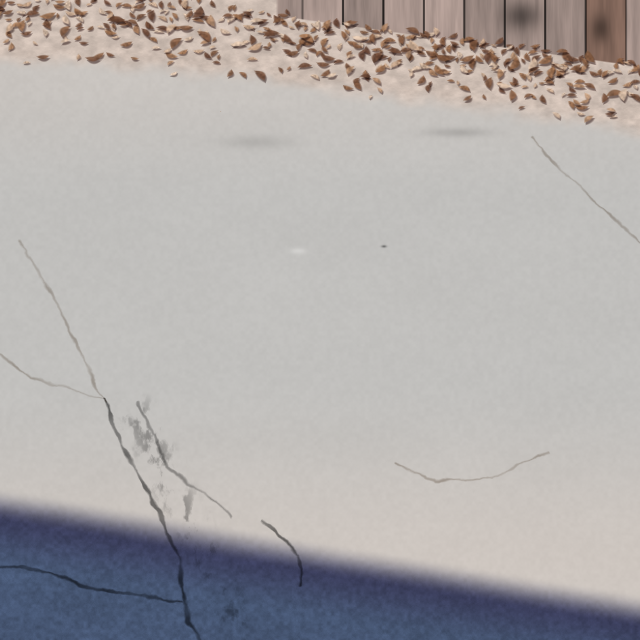
Give the GLSL for this texture, as a Shadertoy shader.

```glsl
// Sunlit cracked pavement with a blue shadow across the bottom, and dry leaves
// heaped against a plank fence at the top. Cracks are warped polylines, leaves
// are jittered cells with a density falling away from the fence.
#define SUN_COLOR vec3(.755, .75, .74)
#define WARM_COLOR vec3(.805, .775, .75)
#define SHADE_COLOR vec3(.275, .335, .445)
#define SHADE_EDGE_COLOR vec3(.225, .235, .35)
#define DUST_COLOR vec3(.83, .765, .72)
#define WOOD_COLOR vec3(.64, .565, .535)
#define PENUMBRA .027
#define GRAIN .03
#define PLANK_WIDTH .0632
#define LEAF_SCALE 38.

float hash(vec2 p) {
    vec3 q = fract(p.xyx * .1031);
    q += dot(q, q.yzx + 33.33);
    return fract((q.x + q.y) * q.z);
}

float noise(vec2 p) {
    vec2 i = floor(p), f = fract(p), e = vec2(0, 1);
    f = f * f * (3. - 2. * f);
    return mix(mix(hash(i), hash(i + e.yx), f.x),
               mix(hash(i + e), hash(i + e.yy), f.x), f.y);
}

float fbm(vec2 p) {
    float sum = 0., amp = .53;
    for (int i = 0; i < 4; i++) {
        sum += amp * noise(p);
        p = p * 2.03 + 17.7;
        amp *= .5;
    }
    return sum;
}

float segment(vec2 p, vec2 a, vec2 b) {
    vec2 d = b - a;
    return length(p - a - d * clamp(dot(p - a, d) / dot(d, d), 0., 1.));
}

// Broken line through four points
float crack(vec2 p, vec4 ab, vec4 cd, float width) {
    float dist = min(segment(p, ab.xy, ab.zw), min(segment(p, ab.zw, cd.xy), segment(p, cd.xy, cd.zw)));
    float w = width * (.4 + 1.1 * noise(p * 75.));
    float soft = max(1.2 / iResolution.y, width * .7);
    return (1. - smoothstep(w - soft, w + soft, dist)) * (.4 + .6 * noise(p * 42.));
}

float blob(vec2 p, vec2 center, vec2 size) {
    vec2 q = (p - center) / size;
    return exp(-dot(q, q));
}

float fenceFoot(float x) { return 1.036 - .14 * x; }
float litterEdge(float x) { return .902 - .06 * x - .057 * x * x; }

float leafDensity(vec2 p) {
    float t = (p.y - litterEdge(p.x)) / (fenceFoot(p.x) - litterEdge(p.x));
    float heap = mix(.55, 1., smoothstep(.3, .48, p.x)) - .3 * smoothstep(.83, .95, p.x);
    return (.16 * smoothstep(-.05, .12, t) + .8 * smoothstep(.2, .8, t) * heap)
         * (1. - smoothstep(1.03, 1.12, t));
}

vec3 fence(vec2 p) {
    float u = (p.x - .4727) / PLANK_WIDTH, joint = floor(u + .5), plank = floor(u);
    vec3 col = WOOD_COLOR * (.92 + .16 * hash(vec2(plank + 20., 3)));
    col *= .86 + .28 * fbm(p * vec2(130, 14));
    col *= 1. - .45 * blob(p, vec2(.815, .975), vec2(.028, .022));
    if (plank == 7.) col *= vec3(.78, .7, .65);
    col *= 1. - .4 * blob(p, vec2(.938, .955), vec2(.014, .022));
    float gap = abs(u - joint) * PLANK_WIDTH;
    float dark = .35 + .5 * hash(vec2(joint + 40., 7));
    return col * (1. - dark * (1. - smoothstep(.0006, .0026, gap)));
}

// One layer of leaves, each over its own dark offset shadow
vec3 leaves(vec3 col, vec2 p, float scale) {
    vec2 g = p * scale;
    float aa = 1.5 * scale / iResolution.y;
    for (int k = 0; k < 9; k++) {
        vec2 id = floor(g) + vec2(k % 3 - 1, k / 3 - 1), key = id + floor(scale);
        vec2 center = id + vec2(hash(key), hash(key + 11.3));
        if (hash(key + 23.7) > leafDensity(center / scale)) continue;
        float angle = 6.283 * hash(key + 37.1), tone = hash(key + 51.9);
        float len = .28 + .3 * hash(key + 71.3), c = cos(angle), s = sin(angle);
        vec3 leaf = mix(vec3(.38, .25, .19), vec3(.72, .52, .35), tone);
        leaf = mix(leaf, vec3(.84, .74, .65), smoothstep(.55, .95, tone));
        leaf *= .85 + .3 * noise(g * 7.);
        for (int part = 0; part < 2; part++) {
            vec2 shift = part == 0 ? vec2(-.08, .16) : vec2(0);
            vec2 q = mat2(c, -s, s, c) * ((g - center + shift) * vec2(1, 1.4));
            q.y += .5 * q.x * q.x;
            float d = abs(q.y) - len * .45 * (1. - q.x * q.x / (len * len));
            vec3 ink = part == 0 ? col * vec3(.52, .46, .46) : leaf;
            col = mix(col, ink, .85 * (1. - smoothstep(-aa, aa, d)));
        }
    }
    return col;
}

void mainImage(out vec4 fragColor, in vec2 fragCoord) {
    vec2 p = fragCoord / iResolution.xy;
    float fine = fbm(p * 150.) - .5, broad = fbm(p * vec2(7, 16)) - .5;

    // Sunlit pavement, warmer toward both ends, with a few stains
    float warmth = 1. - smoothstep(.1, .42, p.y) + .6 * smoothstep(.68, .9, p.y);
    vec3 col = mix(SUN_COLOR, WARM_COLOR, warmth) + GRAIN * (fine + .7 * broad);
    col *= 1. - .09 * blob(p, vec2(.4, .778), vec2(.05, .01));
    col *= 1. - .12 * blob(p, vec2(.715, .793), vec2(.05, .007));
    col += .07 * blob(p, vec2(.465, .608), vec2(.012, .005));
    col *= 1. - .4 * blob(p, vec2(.6, .615), vec2(.004, .002));

    // Cast shadow with a soft violet border
    float above = p.y - .212 + .166 * p.x + .005 * broad;
    vec3 shade = mix(SHADE_EDGE_COLOR, SHADE_COLOR, smoothstep(.01, .1, -above));
    shade *= 1. + .3 * fine + .15 * broad;
    col = mix(shade, col, smoothstep(-PENUMBRA, PENUMBRA, above));

    // Cracks: deep ones near the shadow, faint ones elsewhere
    vec2 w = p + .011 * (vec2(fbm(p * 38.), fbm(p * 38. + 50.)) - .5);
    float deep = crack(w, vec4(.163, .375, .195, .29), vec4(.247, .205, .28, .128), .0027);
    deep = max(deep, crack(w, vec4(.28, .128, .288, .062), vec4(.295, .03, .315, 0), .0036));
    deep = max(deep, crack(w, vec4(.408, .186, .45, .152), vec4(.466, .132, .468, .085), .0024));
    deep = max(deep, crack(w, vec4(0, .113, .052, .112), vec4(.143, .082, .285, .06), .0022));
    deep = max(deep, .6 * crack(w, vec4(.215, .368, .26, .27), vec4(.31, .235, .36, .193), .002));
    float faint = crack(w, vec4(.033, .622, .085, .53), vec4(.13, .44, .165, .37), .0017);
    faint = max(faint, crack(w, vec4(0, .447, .05, .41), vec4(.1, .397, .163, .375), .0015));
    faint = max(faint, crack(w, vec4(.83, .785, .875, .735), vec4(.94, .675, 1, .62), .0018));
    faint = max(faint, crack(w, vec4(.618, .277, .68, .247), vec4(.77, .255, .855, .294), .0016));
    col *= 1. - deep * .6 - faint * vec3(.22, .25, .28);
    float worn = 1. - smoothstep(0., .045, segment(p, vec2(.215, .35), vec2(.365, .04)));
    col *= 1. - .28 * worn * smoothstep(.5, .75, fbm(p * vec2(75, 50)));

    // Dusty verge, fence, then the leaves lying over both
    float verge = p.y - litterEdge(p.x) + .025 * (fbm(p * 25.) - .5);
    vec3 dust = DUST_COLOR * (.85 + .24 * fbm(p * vec2(70, 110)));
    col = mix(col, dust, smoothstep(-.012, .025, verge));
    float edge = 1. / iResolution.y;
    float onFence = smoothstep(-edge, edge, p.y - fenceFoot(p.x)) * smoothstep(.43, .436, p.x);
    col = mix(col, fence(p), onFence);
    if (verge > -.05)
        for (float i = 0.; i < 3.; i++) col = leaves(col, p, LEAF_SCALE * (1.7 - .32 * i));
    fragColor = vec4(clamp(col, 0., 1.), 1);
}
```
